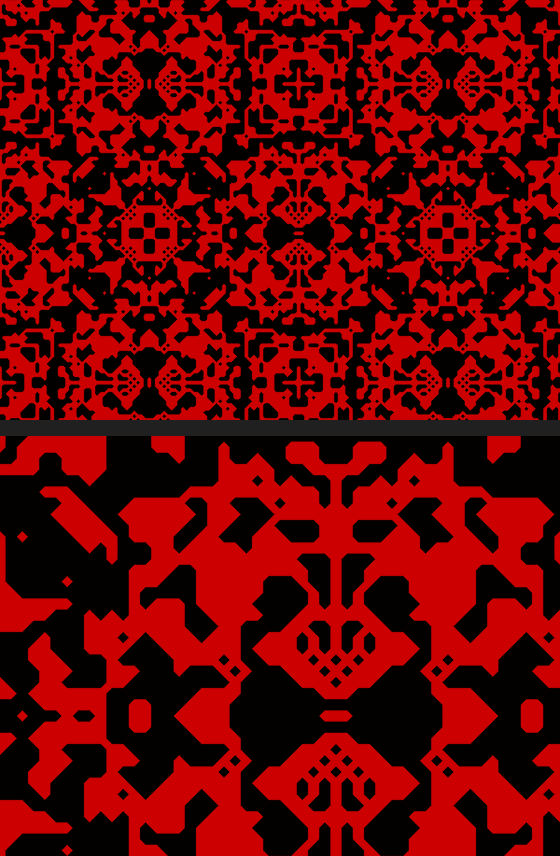
Top: the whole. Bottom: its middle third, enlarged.
Give the GLSL for this pattern, as a WebGL 1 fragment shader.

```glsl
precision highp float;
// Mirrored red and black ornament: a square tile with axis and diagonal mirrors.
// Folded noise and a few motifs decide each lattice vertex, and a 45 degree
// contour is drawn between vertices, with red joining across diagonals.

uniform vec2 u_resolution;

const float CELLS_ACROSS = 150.0;        // lattice cells over the canvas width
const float HALF_TILE = 40.0;            // cells between neighbouring mirrors
const vec2 STAR_CENTER = vec2(40.0, 50.0);
const vec3 RED = vec3(0.80, 0.0, 0.0);
const vec3 BLACK = vec3(0.01, 0.0, 0.0);
const float FINE_PITCH = 2.0;            // noise spacing, in cells
const float BROAD_PITCH = 4.0;
const float BROAD_AMOUNT = 0.16;
const float JITTER = 0.24;
const float NODE_CONTRAST = 0.07;        // red nodes against black gaps
const float RAGGEDNESS = 1.5;            // motif outline wobble, in cells
const float RED_BIAS = 0.025;
const float SEED = 17.0;
const float EDGE_SOFTNESS = 0.8;         // in pixels

float hash(vec2 p) {
  return fract(sin(dot(p + SEED, vec2(12.9898, 78.233))) * 43758.5453);
}

float valueNoise(vec2 p) {
  vec2 i = floor(p);
  vec2 f = fract(p);
  float low = mix(hash(i), hash(i + vec2(1.0, 0.0)), f.x);
  float high = mix(hash(i + vec2(0.0, 1.0)), hash(i + 1.0), f.x);
  return mix(low, high, f.y) - 0.5;
}

// Folds the plane into one triangle, star at (0,0) and cross at (40,40).
vec2 foldTile(vec2 p) {
  vec2 q = abs(mod(p + HALF_TILE, 2.0 * HALF_TILE) - HALF_TILE);
  return vec2(max(q.x, q.y), min(q.x, q.y));
}

float disc(vec2 p, vec2 center, float radius) {
  return step(length(p - center), radius);
}

float raggedDisc(vec2 p, vec2 center, float radius) {
  return disc(p, center, radius + RAGGEDNESS * (hash(p + 91.0) - 0.5));
}

float band(float x, float center, float width) {
  return 1.0 - smoothstep(0.0, 1.0, abs(x - center) / width);
}

// 1 where a lattice vertex is red, 0 where it is black.
float vertexRed(vec2 vertex) {
  vec2 q = foldTile(vertex - STAR_CENTER);
  vec2 a = HALF_TILE - q;
  float starDist = q.x + q.y;
  float crossDist = a.x + a.y;
  float lattice = 1.0 - 2.0 * mod(starDist, 2.0);

  // Fine maze of nodes and links, then faint diamond-shaped bands
  vec2 odd = mod(q, 2.0);
  float s = RED_BIAS + valueNoise(q / FINE_PITCH);
  s += BROAD_AMOUNT * valueNoise(q / BROAD_PITCH + 31.0);
  s += JITTER * (hash(q + 57.0) - 0.5);
  s += NODE_CONTRAST * (1.0 - odd.x - odd.y);
  s -= 0.15 * band(starDist, 25.0, 4.0);
  s += 0.10 * band(starDist, 46.0, 7.0);
  s -= 0.12 * band(crossDist, 17.0, 4.0);

  // Star: red body, four black bars and lattice patches
  s = mix(s, 1.0, raggedDisc(q, vec2(0.0), 7.5));
  s = mix(s, lattice, disc(q, vec2(6.0, 5.0), 1.5));
  s = mix(s, -1.0, step(abs(q.x - 3.5), 1.5) * step(q.y, 1.0));

  // Cross: thin red arms in a black plus, inside a ragged red ring
  s = mix(s, 1.0, raggedDisc(a, vec2(0.0), 8.0));
  s = mix(s, -1.0, step(a.y, 6.0) * step(a.x, 2.0));
  s = mix(s, -1.0, step(a.y, 4.0) * step(a.x, 4.0));
  s = mix(s, 1.0, step(a.x, 0.5) * step(a.y, 4.0));
  s = mix(s, 1.0, disc(a, vec2(3.0, 3.0), 1.1));

  // Beads on the axis, in black pools
  s = mix(s, -1.0, raggedDisc(q, vec2(22.5, 0.0), 3.2));
  s = mix(s, 1.0, disc(q, vec2(22.5, 0.0), 1.2));
  s = mix(s, 1.0, disc(q, vec2(28.5, 0.0), 2.0));

  // Paired black blossoms and their lattice borders
  s = mix(s, 1.0, raggedDisc(q, vec2(39.5, 4.0), 3.0));
  s = mix(s, lattice, disc(q, vec2(40.0, 5.0), 2.1));
  s = mix(s, lattice, disc(q, vec2(31.0, 4.0), 1.5));
  s = mix(s, -1.0, raggedDisc(q, vec2(35.2, 0.0), 3.5));
  s = mix(s, -1.0, raggedDisc(q, vec2(35.0, 10.5), 2.4));
  s = mix(s, 1.0, step(a.x, 0.5) * step(abs(q.y - 10.0), 3.0));
  s = mix(s, 1.0, step(a.x, 7.0) * step(abs(q.y - 15.0), 0.5));
  return step(0.0, s);
}

// Straight-edged contour field: four triangles meeting at the cell center.
float contourField(vec2 p) {
  vec2 i = floor(p);
  float a = vertexRed(i);
  float b = vertexRed(i + vec2(1.0, 0.0));
  float c = vertexRed(i + vec2(0.0, 1.0));
  float d = vertexRed(i + 1.0);
  float center = clamp((a + b + c + d - 1.0) * 0.5, 0.0, 1.0);
  center = max(center, max(a * d, b * c));
  vec2 t = fract(p) - 0.5;
  float m = 2.0 * max(abs(t.x), abs(t.y));
  vec2 e = t / max(m, 0.0001) + 0.5;
  float border = mix(mix(a, b, e.x), mix(c, d, e.x), e.y);
  return mix(center, border, m);
}

void main() {
  float pixel = CELLS_ACROSS / u_resolution.x;
  vec2 p = gl_FragCoord.xy * pixel;
  float w = EDGE_SOFTNESS * pixel;
  float red = smoothstep(0.5 - w, 0.5 + w, contourField(p));
  gl_FragColor = vec4(mix(BLACK, RED, red), 1.0);
}
```
